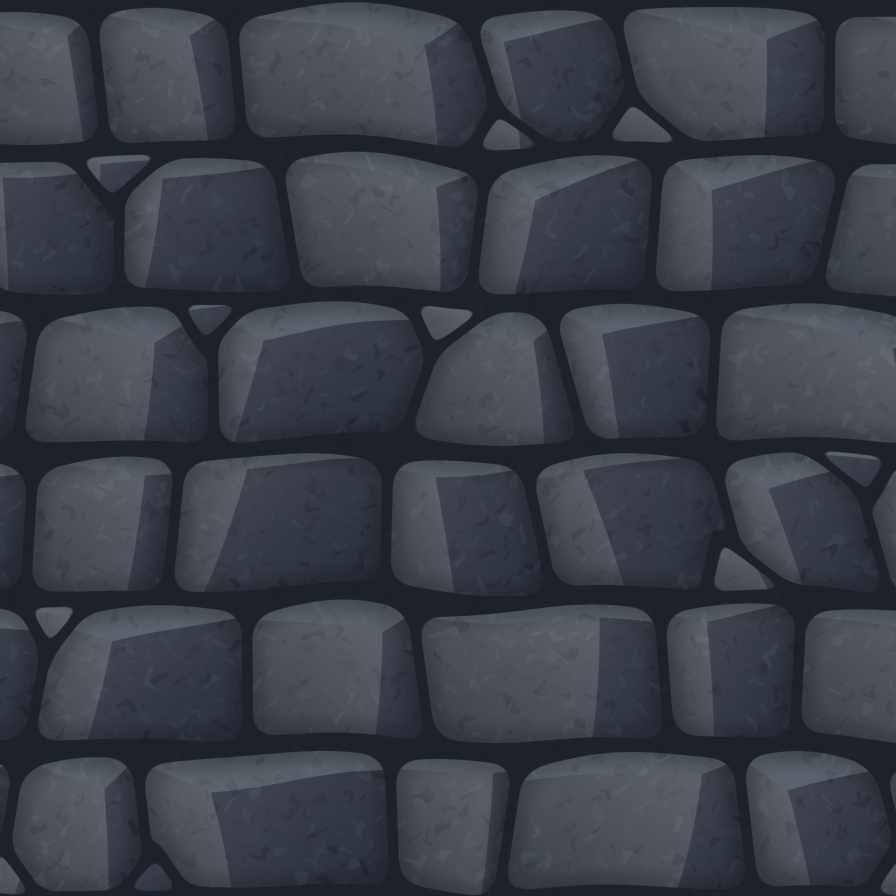
This texture is drawn by a WebGL 1 fragment shader. Its source:

```glsl
precision highp float;
// Dry stone wall: courses of slate blocks split by slanted joints, with pebbles
// wedged into some of them. Each block has a lit top, a grey left and a dark
// right facet meeting at one ridge point, under a layer of cellular flecks.
uniform vec2 u_resolution;

#define ROWS 6.0
#define SPACING 1.22
#define JITTER 0.62
#define SLANT 0.34
#define GAP 0.036
#define ROUNDING 0.16
#define PEBBLE_CHANCE 0.36
#define FLECK_SIZE 0.105
#define FLECK_TONE 0.036
#define GROUT vec3(0.115, 0.135, 0.165)

float hash(vec2 p) {
  vec3 q = fract(vec3(p.xyx) * 0.1031 + 0.37);
  q += dot(q, q.yzx + 33.33);
  return fract((q.x + q.y) * q.z);
}

float softMin(float a, float b, float k) {
  float h = max(k - abs(a - b), 0.0) / k;
  return min(a, b) - h * h * k * 0.25;
}

// Joint between two blocks: x = position at mid height, y = slant.
vec2 joint(float id, float row) {
  vec2 key = vec2(id, row * 7.0);
  return vec2((id + JITTER * (hash(key) - 0.5)) * SPACING,
              SLANT * (hash(key + 41.0) * 2.0 - 1.0));
}

// Signed horizontal offset from a joint.
float jointOffset(vec2 p, vec2 j) {
  return p.x - j.x - j.y * (p.y - 0.5);
}

// Triangular pebble on a joint: x = inner distance, yz = local place.
vec3 pebble(vec2 p, vec2 j, vec2 key) {
  if (hash(key + 11.0) > PEBBLE_CHANCE) return vec3(-1.0, 0.0, 0.0);
  float fromTop = step(0.5, hash(key + 23.0));
  float t = mix(p.y, 1.0 - p.y, fromTop);
  float halfWidth = mix(0.22, 0.36, hash(key + 31.0));
  float height = mix(0.24, 0.44, hash(key + 37.0));
  float u = jointOffset(p, j) + (hash(key + 43.0) - 0.5) * 0.5 * t;
  float slope = height / halfWidth;
  float d = (height - t - slope * sqrt(u * u + 0.0012)) / sqrt(1.0 + slope * slope);
  return vec3(d, 0.5 + 0.5 * u / halfWidth, mix(t, height - t, fromTop) / height);
}

// Three facets around a ridge point, c in the unit square of the block.
vec3 facets(vec2 c, vec2 key, vec2 aa) {
  float side = step(0.5, hash(key + 3.0));
  vec2 ridge = vec2(mix(0.18, 0.66, side) + 0.18 * hash(key + 5.0),
                    mix(0.68, 0.87, hash(key + 7.0)));
  float leftEnd = mix(0.80, 0.96, hash(key + 13.0));
  float rightEnd = mix(0.80, 0.96, hash(key + 17.0));
  float rim = c.x < ridge.x ? mix(leftEnd, ridge.y, c.x / ridge.x)
            : mix(ridge.y, rightEnd, (c.x - ridge.x) / (1.0 - ridge.x));
  float drop = max(ridge.y - c.y, 0.0);
  float fold = ridge.x + drop * (hash(key + 19.0) - 0.5) * 0.32 - 0.06 * drop * drop;
  float height = clamp(c.y / ridge.y, 0.0, 1.0);

  float nearFold = clamp(c.x / fold, 0.0, 1.0);
  vec3 left = mix(vec3(0.215, 0.24, 0.275), vec3(0.375, 0.388, 0.425),
                  nearFold * 0.45 + height * 0.5);
  float away = clamp((c.x - fold) / (1.0 - fold), 0.0, 1.0);
  vec3 right = mix(vec3(0.25, 0.27, 0.31), vec3(0.145, 0.17, 0.22),
                   away * 0.5 + (1.0 - height) * 0.45);
  vec3 top = mix(vec3(0.365, 0.395, 0.43), vec3(0.285, 0.325, 0.36),
                 smoothstep(0.0, 0.3, c.y - rim) * 0.5 + c.x * 0.4);
  vec3 front = mix(left, right, smoothstep(-aa.x, aa.x, c.x - fold));
  return mix(front, top, smoothstep(-aa.y, aa.y, c.y - rim));
}

// Scattered, bent ellipses, some lighter and some darker than the stone.
float flecks(vec2 p, float aa) {
  p += 0.022 * sin(p.yx * 37.0 + 2.0 * sin(p * 23.0));
  vec2 g = p / FLECK_SIZE;
  float tone = 0.0;
  for (int y = -1; y <= 1; y++) {
    for (int x = -1; x <= 1; x++) {
      vec2 cell = floor(g) + vec2(x, y);
      vec2 d = g - cell - vec2(hash(cell + 1.7), hash(cell + 58.3));
      float angle = 0.8 + 2.4 * (hash(cell + 91.1) - 0.5);
      d = mat2(cos(angle), -sin(angle), sin(angle), cos(angle)) * d;
      float size = mix(0.15, 0.6, hash(cell + 73.9));
      float edge = length(d * vec2(1.0, 2.2)) - size;
      float blur = 2.0 * aa / FLECK_SIZE;
      tone += (1.0 - smoothstep(-blur, blur, edge)) * (hash(cell + 27.4) * 2.0 - 1.0);
    }
  }
  return clamp(tone, -1.0, 1.0);
}

void main() {
  vec2 wall = gl_FragCoord.xy / u_resolution.y * ROWS;
  float aa = 0.8 * ROWS / u_resolution.y;
  float row = floor(wall.y + 0.025 * sin(wall.x * 2.3) + 0.02 * sin(wall.x * 4.1 + 1.0));
  vec2 p = vec2(wall.x + 5.0 * hash(vec2(row, 9.0)) + 12.0,
                wall.y + 0.025 * sin(wall.x * 2.3) + 0.02 * sin(wall.x * 4.1 + 1.0) - row);

  // Find the block from the joints around this place.
  float id = floor(p.x / SPACING) - 1.0;
  for (int i = 0; i < 2; i++)
    if (jointOffset(p, joint(id + 1.0, row)) > 0.0) id += 1.0;
  vec2 key = vec2(id, row * 7.0);
  vec2 jl = joint(id, row), jr = joint(id + 1.0, row);
  float toLeft = jointOffset(p, jl), toRight = -jointOffset(p, jr);
  float width = max(toLeft + toRight, 0.05);
  vec2 local = vec2(toLeft / width, p.y);

  // Block outline with bowed top and bottom.
  float bow = 0.07 * pow(2.0 * local.x - 1.0, 2.0);
  float tilt = 0.07 * mix(local.x, 1.0 - local.x, step(0.5, hash(key + 67.0)));
  float d = softMin(toLeft, toRight, ROUNDING);
  d = softMin(d, softMin(p.y - tilt * 0.6, 1.0 - p.y - bow - tilt * 0.5, ROUNDING), ROUNDING);

  // Pebbles push the block back and lie in front of the grout.
  vec3 pl = pebble(p, jl, key), pr = pebble(p, jr, key + vec2(1.0, 0.0));
  d = softMin(d, -max(pl.x, pr.x), 0.08);
  bool useLeft = pl.x > pr.x;
  vec3 peb = useLeft ? pl : pr;
  float pebDist = softMin(peb.x, min(p.y, 1.0 - p.y), 0.09);
  pebDist = min(pebDist, useLeft ? toRight : toLeft);
  vec2 pebKey = key + (useLeft ? 101.0 : 102.0) * vec2(1.0, 0.0) + vec2(0.0, 101.0);

  float fleck = flecks(wall, aa) * FLECK_TONE;
  vec3 stone = facets(local, key, vec2(aa / width, aa));
  stone *= mix(0.84, 1.0, smoothstep(0.0, 0.16, d - GAP));
  vec3 chip = facets(peb.yz, pebKey, vec2(aa * 2.0, aa * 3.0));
  vec3 color = GROUT + fleck * 0.2;
  color = mix(color, stone + fleck * vec3(0.85, 1.0, 1.0), smoothstep(-aa, aa, d - GAP));
  color = mix(color, chip + fleck * 0.6, smoothstep(-aa, aa, pebDist - GAP));
  gl_FragColor = vec4(color, 1.0);
}
```
